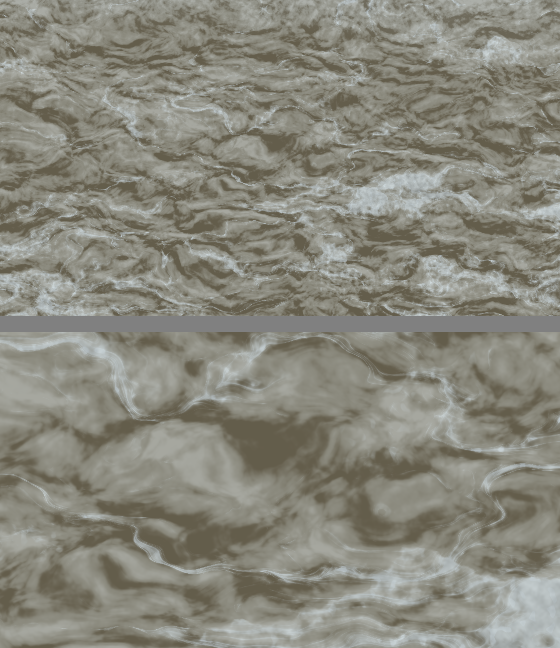
Top: the whole. Bottom: its middle third, enlarged.
A Shadertoy shader for this texture:

```glsl
// Muddy river rapids: billowing brown water, ragged crests and lacy pale foam.

const vec3 SHADOW = vec3(0.39, 0.365, 0.295);
const vec3 MUD    = vec3(0.54, 0.535, 0.487);
const vec3 PALE   = vec3(0.65, 0.655, 0.625);
const vec3 FOAM   = vec3(0.72, 0.755, 0.765);

const vec2  BILLOW_FREQ  = vec2(4.6, 7.5);   // rounded lumps of water
const vec2  LACE_FREQ    = vec2(2.8, 8.5);   // flat strands of foam
const vec2  RIPPLE_FREQ  = vec2(13.0, 52.0); // fine surface streaks
const float CREST_ROWS   = 5.5;
const float GRAIN_FREQ   = 62.0;
const float WARP         = 0.13;
const float LIGHT_STEP   = 0.011;
const float LIGHT_GAIN   = 3.4;

float hash(vec2 p) {
    vec3 q = fract(p.xyx * 0.1031);
    q += dot(q, q.yzx + 33.33);
    return fract((q.x + q.y) * q.z);
}

float corner(vec2 cell, vec2 offset) {
    float angle = 6.2832 * hash(cell);
    return dot(vec2(cos(angle), sin(angle)), offset);
}

// Gradient noise, roughly -1 to 1
float noise(vec2 p) {
    vec2 i = floor(p), f = p - i;
    vec2 u = f * f * f * (f * (f * 6.0 - 15.0) + 10.0);
    vec2 e = vec2(1.0, 0.0);
    float low  = mix(corner(i, f), corner(i + e, f - e), u.x);
    float high = mix(corner(i + e.yx, f - e.yx), corner(i + 1.0, f - 1.0), u.x);
    return 1.5 * mix(low, high, u.y);
}

vec2 nextOctave(vec2 p) {
    return mat2(1.76, 0.95, -0.95, 1.76) * p + 17.3;
}

float fbm(vec2 p, int octaves) {
    float sum = 0.0, amp = 0.5;
    for (int i = 0; i < octaves; i++) {
        sum += amp * noise(p);
        p = nextOctave(p);
        amp *= 0.5;
    }
    return sum;
}

// Rounded lumps separated by creases
float billow(vec2 p) {
    float sum = 0.0, amp = 0.5;
    for (int i = 0; i < 5; i++) {
        sum += amp * sqrt(noise(p) * noise(p) + 0.002);
        p = nextOctave(p);
        amp *= 0.52;
    }
    return sum;
}

// Thin branching strands, 0 to 1
float lace(vec2 p) {
    float sum = 0.0, total = 0.0, amp = 1.0;
    for (int i = 0; i < 5; i++) {
        sum += amp * exp(-8.0 * abs(noise(p)));
        total += amp;
        p = nextOctave(p) + 0.25 * sum;
        amp *= 0.62;
    }
    return sum / total;
}

void mainImage(out vec4 fragColor, in vec2 fragCoord) {
    vec2 p = fragCoord / iResolution.y;
    vec2 swirl = vec2(fbm(p * vec2(3.0, 5.0) + 4.7, 4), fbm(p * vec2(3.0, 5.0) + 31.2, 4));
    vec2 q = p + WARP * swirl * vec2(1.0, 0.6);

    // Large swells and the grain of spray
    float swell  = fbm(p * vec2(1.6, 3.6) + 9.1, 3);
    float grain  = fbm(p * GRAIN_FREQ, 3);
    float ripple = fbm(q * RIPPLE_FREQ, 3);

    // Lumps lit from above
    float height = billow(q * BILLOW_FREQ);
    float above  = billow((q + vec2(0.003, LIGHT_STEP)) * BILLOW_FREQ);
    float slope  = height - above;

    // Rows of breaking crests with a ragged upper edge and a dark trough behind
    float phase = CREST_ROWS * p.y + 1.5 * fbm(p * vec2(1.7, 2.4) + 2.6, 3)
                + 0.28 * fbm(p * vec2(15.0, 19.0), 4) + 0.10 * grain;
    float row = floor(phase), f = phase - row;
    float strength = smoothstep(-0.15, 0.4, noise(vec2(p.x * 2.3 + row * 17.7, row * 7.31 + 0.4)));
    float crest  = strength * smoothstep(0.5, 0.95, f) * smoothstep(1.0, 0.93, f);
    float trough = smoothstep(0.0, 0.07, f) * (1.0 - smoothstep(0.07, 0.55, f));

    // Foam gathers in the lower reach, thins over the lumps
    float reach = mix(0.07, -0.07, smoothstep(0.3, 0.75, p.y)) + 0.03 * (p.x - 0.9);
    float cover = lace(q * LACE_FREQ + 0.5 * swirl) + reach + 0.5 * swell
                + 0.28 * crest + 0.16 * grain;
    float foam = smoothstep(0.33, 0.82, cover);
    float specks = smoothstep(0.3, 0.65, noise(p * 95.0)) * smoothstep(0.1, 0.6, crest + foam);
    float mist = smoothstep(0.8, 1.0, p.y + 0.08 * (p.x - 0.9) + 0.25 * swell);

    // Tone of the water, then foam on top
    float tone = 0.43 + LIGHT_GAIN * slope + 0.8 * (height - 0.25) + 0.3 * swell
               + 0.32 * crest - 0.17 * trough + 0.22 * mist
               + 0.22 * ripple + grain * (0.2 + 0.35 * max(crest, mist));
    tone = clamp(tone, 0.0, 1.15);
    vec3 color = mix(SHADOW, MUD, smoothstep(0.0, 0.5, tone));
    color = mix(color, PALE, smoothstep(0.4, 1.1, tone));
    vec3 froth = FOAM * (1.0 + 0.16 * grain + 0.5 * slope);
    color = mix(color, froth, clamp(0.85 * foam + 0.3 * specks + 0.18 * mist, 0.0, 1.0));
    fragColor = vec4(color, 1.0);
}
```
